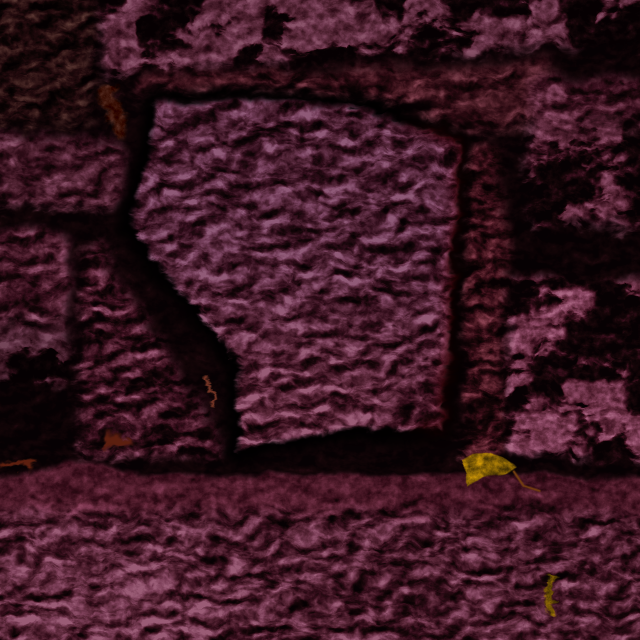
A Shadertoy shader for this texture:

```glsl
float hash(vec2 p) {
  vec3 q = fract(p.xyx * 0.1031);
  q += dot(q, q.yzx + 33.33);
  return fract((q.x + q.y) * q.z);
}

float noise(vec2 p) {
  vec2 i = floor(p), f = fract(p);
  f = f * f * (3.0 - 2.0 * f);
  return mix(mix(hash(i), hash(i + vec2(1, 0)), f.x),
             mix(hash(i + vec2(0, 1)), hash(i + vec2(1, 1)), f.x), f.y);
}

float fbm(vec2 p) {
  float sum = 0.0, gain = 0.53;
  for (int i = 0; i < 4; i++) {
    sum += gain * noise(p);
    p = mat2(1.6, 1.2, -1.2, 1.6) * p + 17.3;
    gain *= 0.5;
  }
  return sum;
}

vec2 wobble(vec2 p) {
  return vec2(fbm(p), fbm(p + 40.0)) - 0.5;
}

// Short, shallow chisel marks lit from above
float chiselRelief(vec2 p) {
  vec2 q = (p + 0.026 * wobble(p * 27.0)) * vec2(38, 72);
  float height = fbm(q);
  return 1.15 * (height - fbm(q + vec2(-0.3, 0.65))) + 0.7 * (height - 0.5);
}

// Shadow, wine, rose and pale pink in order of brightness
vec3 stoneRamp(float tone) {
  float t = clamp(tone, 0.0, 1.2) * 4.0;
  vec3 c = mix(vec3(0.025, 0.002, 0.01), vec3(0.08, 0.02, 0.03), min(t, 1.0));
  c = mix(c, vec3(0.20, 0.05, 0.10), clamp(t - 1.0, 0.0, 1.0));
  c = mix(c, vec3(0.335, 0.14, 0.205), clamp(t - 2.0, 0.0, 1.0));
  c = mix(c, vec3(0.49, 0.25, 0.35), clamp(t - 3.0, 0.0, 1.0));
  return c + 0.14 * max(t - 4.0, 0.0);
}

float polygonDistance(vec2 p, vec2[8] v) {
  float d = 9.0, side = 1.0;
  for (int i = 0, j = 7; i < 8; j = i, i++) {
    vec2 e = v[j] - v[i], w = p - v[i];
    vec2 b = w - e * clamp(dot(w, e) / dot(e, e), 0.0, 1.0);
    d = min(d, dot(b, b));
    bvec3 c = bvec3(p.y >= v[i].y, p.y < v[j].y, e.x * w.y > e.y * w.x);
    if (all(c) || all(not(c))) side = -side;
  }
  return side * sqrt(d);
}

// Rounded block whose courses rise to the right by tilt
float blockDistance(vec2 p, vec2 center, vec2 size, float tilt) {
  p -= center;
  p.y -= tilt * p.x;
  vec2 q = abs(p) - size + 0.025;
  return length(max(q, 0.0)) + min(max(q.x, q.y), 0.0) - 0.025;
}

float strokeDistance(vec2 p, vec2 a, vec2 b, float radius) {
  vec2 e = b - a;
  return length(p - a - e * clamp(dot(p - a, e) / dot(e, e), 0.0, 1.0)) - radius;
}

void lay(inout vec3 color, vec3 surface, float d, float softness) {
  color = mix(color, surface, smoothstep(softness, -softness, d));
}

void mainImage(out vec4 fragColor, in vec2 fragCoord) {
  vec2 uv = fragCoord / iResolution.xy;
  float pixel = 1.2 / iResolution.y;
  float relief = chiselRelief(uv);
  float cloud = fbm(uv * 6.0 + 9.0) - 0.5;
  float grit = fbm(uv * 120.0) - 0.5;
  vec2 p = uv + 0.03 * wobble(uv * 21.0) + 0.012 * relief;
  float patches = smoothstep(0.4, 0.6, fbm(p * 21.0 + 5.0) + 0.1 * relief);

  // Deep joints and reddish mortar
  vec3 color = stoneRamp(0.09 + 0.3 * relief + 0.3 * grit + 0.15 * cloud);
  vec3 rust = vec3(1.02, 0.9, 0.82);
  vec3 rough = stoneRamp(0.44 + 0.9 * relief + 0.6 * grit);
  vec3 craggy = stoneRamp(0.1 + 0.75 * patches + 0.5 * relief + 0.6 * grit);
  vec3 worn = stoneRamp(0.6 + 0.75 * relief + 0.5 * grit + 0.5 * cloud);
  lay(color, rough * vec3(0.65, 0.75, 0.5), blockDistance(p, vec2(0.05, 0.93), vec2(0.1, 0.12), 0.0), 0.025);
  lay(color, worn * rust * 0.85, blockDistance(p, vec2(0.52, 0.868), vec2(0.31, 0.025), 0.02), 0.015);
  lay(color, worn * rust * 0.8, blockDistance(p, vec2(0.77, 0.85), vec2(0.1, 0.052), 0.1), 0.015);
  lay(color, rough * rust, blockDistance(p, vec2(0.757, 0.53), vec2(0.033, 0.25), 0.0), 0.014);

  // Broken stones along the top and right
  lay(color, craggy * 0.9, blockDistance(p, vec2(0.61, 1.01), vec2(0.455, 0.1), 0.07), 0.014);
  lay(color, mix(craggy, worn, smoothstep(0.77, 0.83, p.y)),
    blockDistance(p, vec2(0.945, 0.765), vec2(0.117, 0.117), 0.0), 0.014);
  lay(color, craggy * 1.1, blockDistance(p, vec2(0.92, 0.425), vec2(0.128, 0.14), 0.0), 0.014);

  // Smaller stones on the left
  lay(color, worn * 0.9, blockDistance(p, vec2(0.08, 0.735), vec2(0.11, 0.057), -0.1), 0.012);
  lay(color, mix(craggy * 0.75, worn, smoothstep(0.47, 0.53, p.y)),
    blockDistance(p, vec2(0.02, 0.525), vec2(0.092, 0.122), -0.1), 0.012);
  float wedge = blockDistance(p, vec2(0.24, 0.455), vec2(0.112, 0.165), 0.0);
  wedge = max(wedge, dot(p - vec2(0.255, 0.465), vec2(0.856, 0.517)));
  lay(color, rough * 1.05, wedge, 0.016);

  // Large central block with a shadowed joint and crimson right rim
  float block = polygonDistance(mix(uv, p, 0.8), vec2[8](vec2(0.247, 0.84), vec2(0.54, 0.838),
    vec2(0.716, 0.776), vec2(0.69, 0.333), vec2(0.514, 0.325), vec2(0.375, 0.298),
    vec2(0.375, 0.427), vec2(0.208, 0.642)));
  color *= 1.0 - 0.9 * smoothstep(0.035, 0.008, block);
  float topEdge = smoothstep(0.79, 0.835, uv.y);
  vec3 face = stoneRamp(0.67 + 0.95 * relief + 0.5 * grit + 0.25 * cloud + 0.15 * topEdge);
  face *= mix(vec3(1), vec3(0.93, 0.98, 1.02), smoothstep(0.35, 0.65, uv.y));
  lay(color, face, block, 0.007);
  color.r += 0.1 * exp(-abs(block) * 130.0) * smoothstep(0.6, 0.7, uv.x);

  // Bottom slab with a smoother worn lip
  float lip = smoothstep(0.185, 0.22, p.y);
  float glow = exp(-12.0 * length((uv - vec2(0.17, 0.06)) * vec2(0.7, 1)));
  vec3 slab = stoneRamp(0.64 + 0.22 * glow + mix(0.95, 0.3, lip) * relief + 0.5 * grit + 0.2 * cloud);
  float bump = 0.025 * exp(-pow(abs(uv.x - 0.13) / 0.06, 2.0));
  lay(color, slab * mix(vec3(1), vec3(1, 0.86, 0.9), lip), mix(uv.y, p.y, 0.6) - 0.257 - bump, 0.006);

  // Brick chip and fallen leaf scraps
  vec3 orange = vec3(0.36, 0.12, 0.06);
  lay(color, orange * 0.65 + 0.3 * grit, strokeDistance(p, vec2(0.168, 0.85), vec2(0.182, 0.795), 0.013), 0.006);
  lay(color, orange, strokeDistance(p, vec2(0.012, 0.277), vec2(0.045, 0.268), 0.005), 0.004);
  lay(color, orange, strokeDistance(p, vec2(0.17, 0.313), vec2(0.205, 0.315), 0.007), 0.005);
  lay(color, orange + 0.08, strokeDistance(p, vec2(0.316, 0.405), vec2(0.332, 0.365), 0.003), 0.003);
  vec3 yellow = vec3(0.52, 0.38, 0.02) * (1.0 + 1.3 * grit + 0.5 * relief);
  lay(color, yellow, strokeDistance(p, vec2(0.858, 0.086), vec2(0.869, 0.045), 0.005), 0.003);

  // Yellow leaf and its bent stalk
  float leaf = polygonDistance(mix(uv, p, 0.3), vec2[8](vec2(0.725, 0.283), vec2(0.74, 0.291),
    vec2(0.765, 0.291), vec2(0.79, 0.28), vec2(0.807, 0.268), vec2(0.79, 0.258),
    vec2(0.755, 0.254), vec2(0.73, 0.24)));
  lay(color, yellow, leaf, pixel);
  vec2 bend = vec2(0.818, 0.241);
  float stalk = min(strokeDistance(uv, vec2(0.803, 0.263), bend, 0.0017),
                    strokeDistance(uv, bend, vec2(0.843, 0.233), 0.0015));
  lay(color, vec3(0.45, 0.24, 0.06), stalk, pixel);

  fragColor = vec4(clamp(color, 0.0, 1.0), 1.0);
}
```
